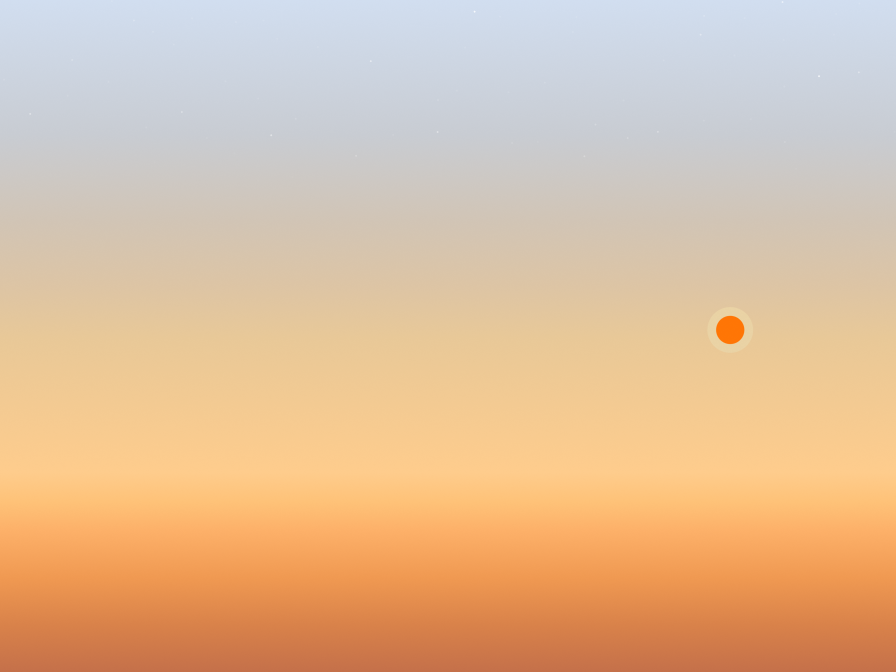
A WebGL 2 fragment shader for this background:

```glsl
#version 300 es
precision highp float;
// Dusk sky: blue-grey fading to amber and rust, faint stars and a small haloed sun.

uniform vec2 u_resolution;
out vec4 fragColor;

// Sky colours from the ground up: rgb, then height
const vec4 SKY[11] = vec4[11](
    vec4(0.77, 0.44, 0.29, 0.00),
    vec4(0.85, 0.51, 0.29, 0.07),
    vec4(0.94, 0.60, 0.32, 0.14),
    vec4(0.99, 0.69, 0.41, 0.21),
    vec4(0.996, 0.76, 0.47, 0.253),
    vec4(0.996, 0.80, 0.55, 0.297),
    vec4(0.91, 0.785, 0.595, 0.497),
    vec4(0.865, 0.77, 0.645, 0.575),
    vec4(0.82, 0.77, 0.71, 0.67),
    vec4(0.785, 0.80, 0.825, 0.80),
    vec4(0.82, 0.87, 0.94, 1.00));

vec3 hash3(vec2 p) {
    vec3 q = fract(p.xyx * vec3(0.1031, 0.1030, 0.0973));
    q += dot(q, q.yxz + 33.33);
    return fract((q.xxy + q.yzz) * q.zyx);
}

vec3 skyColor(float height) {
    vec3 color = SKY[0].rgb;
    for (int i = 1; i < 11; i++) {
        float blend = (height - SKY[i - 1].w) / (SKY[i].w - SKY[i - 1].w);
        color = mix(color, SKY[i].rgb, clamp(blend, 0.0, 1.0));
    }
    return color;
}

// One small star at most in each cell, dimmer and rarer lower down
float stars(vec2 p, float pixel) {
    vec2 cell = floor(p / 0.06);
    vec3 rnd = hash3(cell + 17.0);
    vec2 center = (cell + 0.1 + 0.8 * rnd.xy) * 0.06;
    float radius = 0.0012;
    float dotMask = 1.0 - smoothstep(radius - 0.5 * pixel, radius + 0.7 * pixel, length(p - center));
    float brightness = 0.1 + 0.75 * pow(rnd.z, 4.0);
    float present = step(0.35, hash3(cell + 71.0).x);
    return dotMask * brightness * present * smoothstep(0.71, 0.85, center.y);
}

float disc(vec2 p, float radius, float pixel) {
    return 1.0 - smoothstep(-0.7 * pixel, 0.7 * pixel, length(p) - radius);
}

void main() {
    float pixel = 1.0 / u_resolution.y;
    vec2 p = gl_FragCoord.xy * pixel;
    float aspect = u_resolution.x * pixel;

    vec3 color = skyColor(p.y);
    color = mix(color, vec3(1.0), stars(p, pixel));

    // Sun inside a flat pale halo
    vec2 toSun = p - vec2(0.815 * aspect, 0.509);
    color = mix(color, vec3(0.915, 0.825, 0.645), disc(toSun, 0.034, pixel));
    color = mix(color, vec3(1.0, 0.46, 0.02), disc(toSun, 0.021, pixel));

    // Fine dither against banding
    color += (hash3(gl_FragCoord.xy).x - 0.5) / 255.0;
    fragColor = vec4(color, 1.0);
}
```
